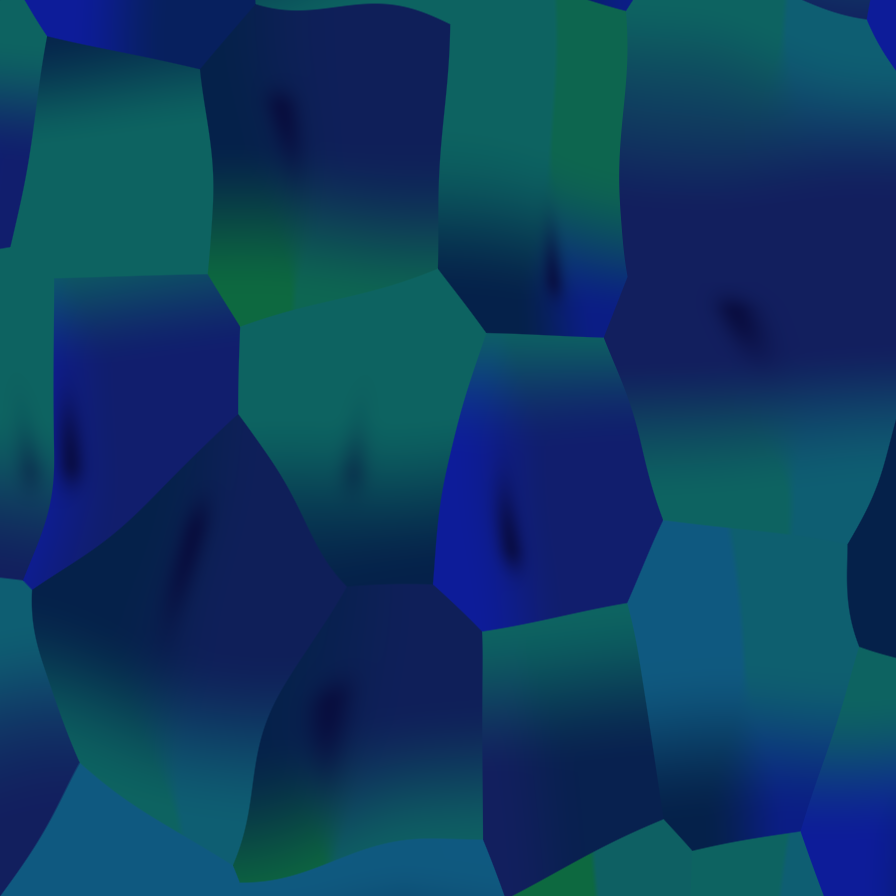
This background is drawn by a WebGL 2 fragment shader. Its source:

```glsl
#version 300 es
precision highp float;

uniform vec2 u_resolution;
out vec4 fragColor;

const vec2 GRID = vec2(4.1, 3.0);      // cells across and up the canvas
const float JITTER = 0.72;             // scatter of the cell centres
const float WARP_SCALE = 4.0;
const float WARP_AMOUNT = 0.11;
const float FLIP_SHARE = 0.25;         // cells that are dark at the top
const float LEVEL_SPREAD = 0.8;        // variation of the gradient height
const float SMUDGE_SHARE = 0.45;
const float SMUDGE_STRENGTH = 0.8;
const uint SEED = 23u;

const vec3 TEAL = vec3(0.05, 0.39, 0.38);
const vec3 STEEL = vec3(0.06, 0.35, 0.50);
const vec3 GREEN = vec3(0.05, 0.41, 0.25);
const vec3 NAVY = vec3(0.02, 0.13, 0.29);
const vec3 INDIGO = vec3(0.07, 0.12, 0.37);
const vec3 ROYAL = vec3(0.05, 0.11, 0.60);
const vec3 SMUDGE = vec3(0.03, 0.04, 0.23);

// Integer hash: three values from 0 to 1 per lattice point and channel
vec3 hash(ivec2 cell, uint channel) {
    uvec3 v = uvec3(uvec2(cell + 1000), channel + SEED);
    v = v * 1664525u + 1013904223u;
    v += v.yzx * v.zxy;
    v ^= v >> 16u;
    v += v.yzx * v.zxy;
    return vec3(v >> 8u) / 16777216.0;
}

// Smooth two-channel value noise, centred on zero
vec2 noise(vec2 p) {
    ivec2 i = ivec2(floor(p));
    vec2 f = fract(p);
    f = f * f * f * (f * (f * 6.0 - 15.0) + 10.0);
    vec2 low = mix(hash(i, 0u).xy, hash(i + ivec2(1, 0), 0u).xy, f.x);
    vec2 high = mix(hash(i + ivec2(0, 1), 0u).xy, hash(i + ivec2(1, 1), 0u).xy, f.x);
    return mix(low, high, f.y) - 0.5;
}

vec3 pickBright(float h) {
    return h < 0.48 ? TEAL : (h < 0.80 ? STEEL : GREEN);
}

vec3 pickDark(float h) {
    return h < 0.38 ? NAVY : (h < 0.70 ? INDIGO : ROYAL);
}

// Shading of one cell; local is the offset from its centre
vec3 cellColor(ivec2 cell, vec2 local) {
    vec3 shape = hash(cell, 2u);
    vec3 left = hash(cell, 3u);
    vec3 right = hash(cell, 4u);
    vec3 extra = hash(cell, 5u);

    // Vertical gradient with a flat bright part and a slight slant
    float height = local.y * (shape.x < FLIP_SHARE ? -1.0 : 1.0);
    float slant = (extra.x - 0.5) * 0.3 * local.x;
    float offset = (shape.y - 0.5) * LEVEL_SPREAD;
    float level = smoothstep(-0.33, 0.24, height + slant + offset);

    // Crease between two tints, crisp where bright and soft where dark
    float crease = local.x - (shape.z - 0.5) * 0.4 + (extra.y - 0.5) * 0.5 * local.y;
    float softness = mix(0.26, 0.02, level);
    float side = smoothstep(-softness, softness, crease);
    vec3 bright = mix(pickBright(left.x), pickBright(right.x), 0.55 * side);
    vec3 dark = mix(pickDark(left.y), pickDark(right.y), 0.75 * side);
    vec3 color = mix(dark, bright, level);

    // Dark teardrop trailing along the crease
    float drop = height + 0.26;
    vec2 reach = vec2(crease / 0.065, drop / (drop > 0.0 ? 0.20 : 0.08));
    float smudge = exp(-dot(reach, reach)) * step(extra.z, SMUDGE_SHARE);
    return mix(color, SMUDGE, smudge * SMUDGE_STRENGTH * (1.0 - 0.8 * level));
}

void main() {
    vec2 uv = gl_FragCoord.xy / u_resolution.y;
    vec2 p = (uv + WARP_AMOUNT * noise(uv * WARP_SCALE)) * GRID;
    ivec2 base = ivec2(floor(p));

    // Nearest and second nearest cell centres
    float nearDist = 1e5, nextDist = 1e5;
    ivec2 nearCell = base, nextCell = base;
    vec2 nearLocal = vec2(0.0), nextLocal = vec2(0.0);
    for (int y = -2; y <= 2; y++) {
        for (int x = -2; x <= 2; x++) {
            ivec2 cell = base + ivec2(x, y);
            vec2 center = vec2(cell) + 0.5 + JITTER * (hash(cell, 1u).xy - 0.5);
            vec2 local = p - center;
            float dist = dot(local, local);
            if (dist < nearDist) {
                nextDist = nearDist; nextCell = nearCell; nextLocal = nearLocal;
                nearDist = dist; nearCell = cell; nearLocal = local;
            } else if (dist < nextDist) {
                nextDist = dist; nextCell = cell; nextLocal = local;
            }
        }
    }

    // Blend over one pixel across the border
    float edge = (nextDist - nearDist) / (2.0 * length(nearLocal - nextLocal));
    float pixel = GRID.x / u_resolution.y;
    float cover = 0.5 + 0.5 * clamp(edge / (0.6 * pixel), 0.0, 1.0);
    vec3 color = mix(cellColor(nextCell, nextLocal), cellColor(nearCell, nearLocal), cover);
    fragColor = vec4(color, 1.0);
}
```
